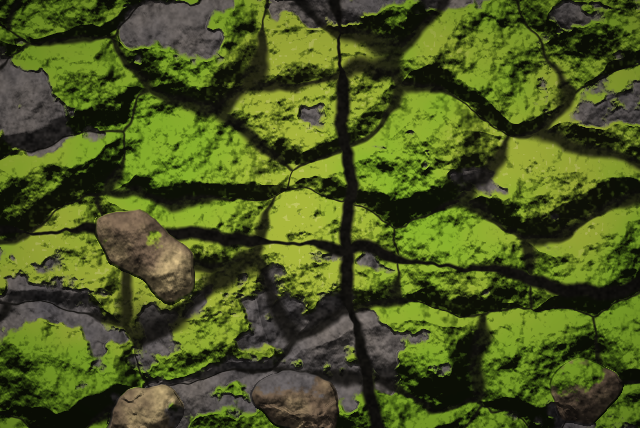
A Shadertoy shader for this texture:

```glsl
// Mossy coastal rocks: lit green cushions, bare slate, brown boulders and dark cracks.

float hash(vec2 p) {
    vec3 q = fract(p.xyx * 0.1031);
    q += dot(q, q.yzx + 33.33);
    return fract((q.x + q.y) * q.z);
}

float noise(vec2 p) {
    vec2 i = floor(p), f = fract(p);
    f = f * f * (3.0 - 2.0 * f);
    return mix(mix(hash(i), hash(i + vec2(1, 0)), f.x),
               mix(hash(i + vec2(0, 1)), hash(i + vec2(1, 1)), f.x), f.y);
}

float fbm(vec2 p) {
    float sum = 0.0, amp = 0.5;
    for (int i = 0; i < 5; i++) {
        sum += amp * noise(p);
        p = mat2(1.6, 1.2, -1.2, 1.6) * p + 7.3;
        amp *= 0.5;
    }
    return sum;
}

struct Ground { float height, edge, slate, boulder; };

// Rounded, tilted blocks from a skewed cell pattern: x = edge distance, y = height
vec2 blocks(vec2 p) {
    p = vec2(p.x * 3.1 - p.y * 1.2, p.y * 4.6 + p.x * 0.5);
    vec2 base = floor(p), toNearest = vec2(0), nearestCell = vec2(0);
    float first = 9.0, second = 9.0;
    for (int y = -1; y <= 1; y++)
    for (int x = -1; x <= 1; x++) {
        vec2 cell = base + vec2(x, y);
        vec2 offset = cell + vec2(hash(cell), hash(cell + 51.0)) - p;
        float d = length(offset);
        if (d < first) {
            second = first;
            first = d;
            toNearest = offset;
            nearestCell = cell;
        } else second = min(second, d);
    }
    float edge = second - first;
    vec2 tilt = vec2(hash(nearestCell + 13.0), hash(nearestCell + 29.0)) - vec2(0.5, 0.35);
    float dome = smoothstep(0.0, 0.45, edge);
    return vec2(edge, dome * (0.03 + 0.06 * hash(nearestCell + 7.0) + 0.12 * dot(toNearest, tilt)));
}

// Scattered boulders, more of them near the bottom: positive inside
float boulders(vec2 p) {
    p = p * 3.0 + vec2(0.45, 0.3);
    vec2 cell = floor(p);
    vec2 centre = 0.5 + 0.2 * (vec2(hash(cell + 3.0), hash(cell + 17.0)) - 0.5);
    float radius = mix(0.24, 0.39, hash(cell + 41.0));
    float present = step(hash(cell + 5.0), 0.58 - 0.13 * cell.y);
    vec2 d = (fract(p) - centre) / (radius * vec2(1.0, 0.72));
    return present * max(0.0, 1.0 - dot(d, d));
}

Ground ground(vec2 p) {
    vec2 warp = vec2(fbm(p * 4.0), fbm(p * 4.0 + 31.0)) - 0.5;
    vec2 q = p + 0.16 * warp;
    vec2 block = blocks(q);
    float stone = boulders(q);
    float clumps = fbm(p * 22.0);
    float bare = fbm(q * vec2(2.2, 3.8) + 19.0) + 0.22 * (clumps - 0.5);
    Ground g;
    g.edge = block.x;
    g.boulder = smoothstep(0.02, 0.12, stone);
    g.slate = smoothstep(0.575, 0.61, bare);
    g.height = mix(block.y, 0.05 + 0.09 * sqrt(stone + 0.01), g.boulder);
    g.height += 0.14 * fbm(p * 4.5 + 3.0) + 0.032 * clumps - 0.015 * g.slate;
    return g;
}

// Dark joints: one wandering down the middle, one running across
float joints(vec2 p) {
    float down = abs(p.x - 0.8 - 0.07 * (fbm(vec2(p.y * 7.0, 2.0)) - 0.5) - 0.25 * max(0.0, 0.3 - p.y));
    float across = abs(p.y - 0.48 + 0.09 * p.x - 0.13 * (fbm(vec2(p.x * 5.0, 8.0)) - 0.5));
    float width = 0.016 * smoothstep(0.3, 0.65, noise(p * 9.0)) + 0.002;
    return 1.0 - smoothstep(width * 0.5, width + 0.004, min(down, across));
}

vec3 mossColour(float tone) {
    vec3 c = mix(vec3(0.05, 0.06, 0.025), vec3(0.20, 0.26, 0.07), smoothstep(0.05, 0.35, tone));
    c = mix(c, vec3(0.37, 0.46, 0.12), smoothstep(0.3, 0.58, tone));
    return mix(c, vec3(0.57, 0.67, 0.20), smoothstep(0.52, 0.85, tone));
}

void mainImage(out vec4 fragColor, in vec2 fragCoord) {
    vec2 p = fragCoord / iResolution.y;
    float aspect = iResolution.x / iResolution.y;

    // Relief lit from above and slightly from the left
    Ground g = ground(p);
    float e = 0.004;
    vec2 slope = vec2(ground(p + vec2(e, 0)).height, ground(p + vec2(0, e)).height) - g.height;
    vec3 normal = normalize(vec3(-slope / e, 1.0));
    float light = max(0.0, dot(normal, normalize(vec3(-0.25, 0.7, 0.66))));

    // Fine leafy grain
    float grain = 0.6 * noise(p * 95.0) + 0.4 * noise(p * 190.0 + 11.0) - 0.5;
    float patches = fbm(p * 3.0 + 57.0) - 0.5;
    vec3 moss = mossColour(light * 0.95 + 0.02 + 0.55 * grain + 0.5 * patches);
    moss *= mix(vec3(0.9, 1.0, 0.85), vec3(1.08, 1.0, 1.1), smoothstep(-0.15, 0.2, patches));
    float fleck = smoothstep(0.77, 0.9, noise(p * 130.0 + 5.0)) * smoothstep(0.0, 0.15, patches);
    moss = mix(moss, vec3(0.72, 0.73, 0.40), 0.7 * fleck * light);

    // Bare stone, with moss creeping over parts of the boulders
    float stain = fbm(p * 9.0 + 23.0);
    float stoneLight = 0.38 + 0.95 * light + 0.5 * grain;
    vec3 slate = mix(vec3(0.27, 0.26, 0.27), vec3(0.38, 0.35, 0.32), stain) * stoneLight;
    vec3 brown = mix(vec3(0.36, 0.30, 0.24), vec3(0.60, 0.53, 0.38), smoothstep(0.3, 0.65, stain)) * stoneLight;
    float cover = smoothstep(0.58, 0.66, fbm(p * 7.0 + 71.0) + 0.1 * grain);
    vec3 colour = mix(moss, slate, g.slate);
    colour = mix(colour, brown, g.boulder * (1.0 - cover));

    // Crevices between blocks, partly overgrown
    float gap = 0.13 * smoothstep(0.35, 0.7, noise(p * 7.0 + 37.0));
    float crevice = (1.0 - smoothstep(gap * 0.3, gap + 0.03, g.edge)) * (1.0 - g.boulder);
    float dark = max(crevice * 0.85, joints(p) * (1.0 - g.boulder));
    colour = mix(colour, vec3(0.065, 0.06, 0.05) * (1.0 + grain), dark);

    // Darkened corners
    vec2 fromCentre = p / vec2(aspect, 1.0) - 0.5;
    colour *= 1.08 - 0.75 * dot(fromCentre, fromCentre);
    fragColor = vec4(clamp(colour, 0.0, 1.0), 1.0);
}
```
